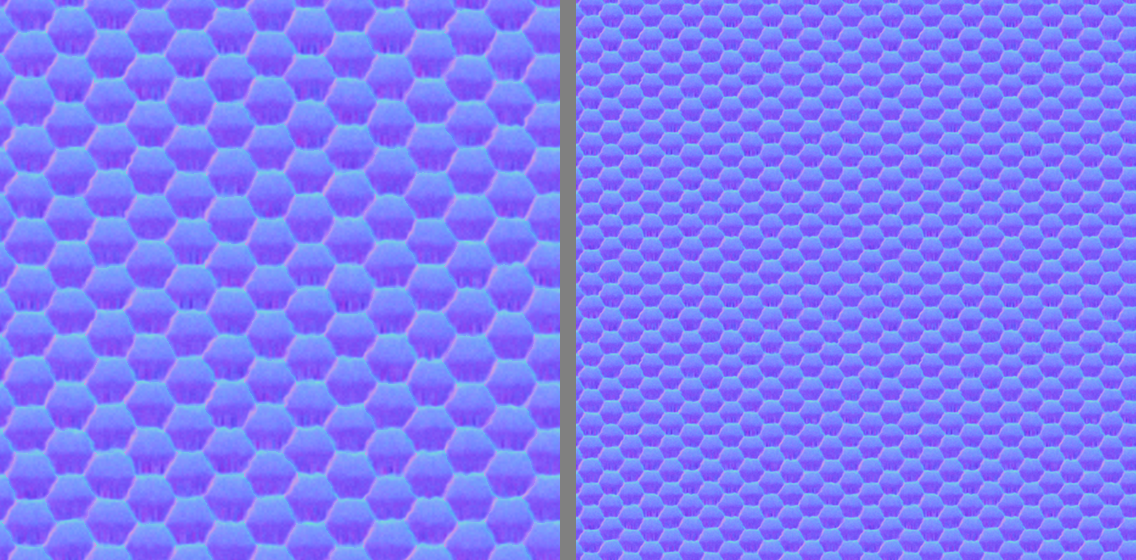
Left: one tile. Right: repeated 2 by 2.
This texture map is drawn by a Shadertoy shader. Its source:

```glsl
float hash(vec2 p) {
    vec3 q = fract(p.xyx * 0.1031);
    q += dot(q, q.yzx + 33.33);
    return fract((q.x + q.y) * q.z);
}

// Value noise in -0.5..0.5 that wraps over the unit square
float wrapNoise(vec2 uv, vec2 cells, float seed) {
    vec2 p = uv * cells, i = floor(p), f = fract(p);
    f = f * f * (3.0 - 2.0 * f);
    vec2 a = mod(i, cells) + seed, b = mod(i + 1.0, cells) + seed;
    return mix(mix(hash(a), hash(vec2(b.x, a.y)), f.x),
               mix(hash(vec2(a.x, b.y)), hash(b), f.x), f.y) - 0.5;
}

vec2 wrapNoise2(vec2 uv, vec2 cells, float seed) {
    return vec2(wrapNoise(uv, cells, seed), wrapNoise(uv, cells, seed + 41.0));
}

// Local position in the nearest flat-topped hexagon (height 1), and its wrapped id
vec2 hexCell(vec2 grid, out vec2 id) {
    vec2 size = vec2(1.732, 1.0);
    vec2 centerA = round(grid), centerB = floor(grid) + 0.5;
    vec2 a = (grid - centerA) * size, b = (grid - centerB) * size;
    bool nearA = dot(a, a) < dot(b, b);
    id = mod(2.0 * (nearA ? centerA : centerB), vec2(14.0, 24.0));
    return nearA ? a : b;
}

// Soft seam along the pair of hexagon sides facing the given direction
float seam(vec2 q, vec2 facing, float width) {
    float d = (0.5 - abs(dot(q, facing))) / width;
    return exp(-d * d);
}

void mainImage(out vec4 fragColor, in vec2 fragCoord) {
    vec2 uv = fragCoord / iResolution.xy;

    // Hexagons with slightly uneven outlines
    vec2 warped = uv + 0.007 * wrapNoise2(uv, vec2(14.0), 3.0)
                     + 0.005 * wrapNoise2(uv, vec2(90.0), 7.0);
    vec2 id;
    vec2 q = hexCell(warped * vec2(7.0, 12.0) - vec2(0.383, 0.8), id);
    float variation = hash(id + 5.0);

    // Gentle upper slope that breaks into a steeper lower one
    float fold = smoothstep(-0.12, 0.08, q.y + 0.06 * (variation - 0.5));
    vec2 tilt = vec2(-0.1 * q.x - 0.02, mix(-0.33, -0.07 + 0.8 * q.y, fold));

    // Vertical ribs on the lower slope
    float ribMask = 1.0 - smoothstep(-0.36, -0.06, q.y);
    vec2 ribs = wrapNoise2(uv, vec2(176.0, 44.0), 11.0);
    tilt += ribMask * mix(0.3, 1.0, variation) * vec2(0.5, 0.46) * ribs;

    // Raised seams: flat sides, falling sides, rising sides
    float wear = 0.85 + 0.6 * wrapNoise(uv, vec2(60.0), 19.0);
    tilt = mix(tilt, vec2(-0.26, 0.42), 0.8 * wear * seam(q, vec2(0.866, 0.5), 0.05));
    tilt = mix(tilt, vec2(0.5, 0.2), wear * seam(q, vec2(-0.866, 0.5), 0.052));
    tilt = mix(tilt, vec2(-0.04, 0.58), wear * seam(q, vec2(0.0, 1.0), 0.055));

    // Fine surface grain
    tilt += 0.11 * wrapNoise2(uv, vec2(230.0), 23.0);
    tilt += 0.09 * wrapNoise2(uv, vec2(110.0), 31.0);

    // Encode the unit normal as colour
    vec3 normal = vec3(tilt, sqrt(max(1.0 - dot(tilt, tilt), 0.0)));
    fragColor = vec4(0.5 + 0.5 * normal, 1.0);
}
```
